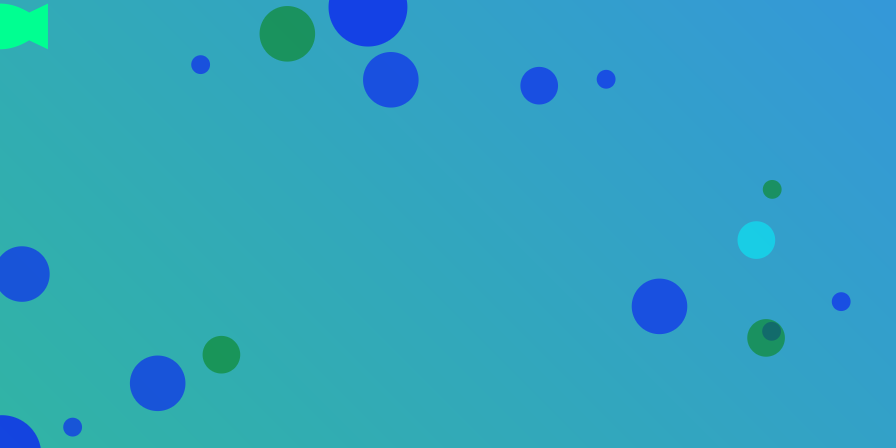
Give the GLSL for this background, as a Shadertoy shader.

```glsl
const vec3 TEAL = vec3(0.190, 0.705, 0.645);
const vec3 SKY = vec3(0.205, 0.595, 0.850);
const vec3 BLUE = vec3(0.05, 0.16, 0.93);
const vec3 GREEN = vec3(0.055, 0.54, 0.19);
const vec3 CYAN = vec3(0.05, 0.885, 0.95);
const vec3 INNER_TEAL = vec3(0.07, 0.42, 0.42);
const vec3 MINT = vec3(0.0, 1.0, 0.57);

// Lengths are fractions of the canvas height.
const int DOT_COUNT = 16;
const int CYAN_DOT = 6;
const int NESTED_DOT = 3;
const float SMALL = 0.021;
const float MEDIUM = 0.042;
const float LARGE = 0.062;
const float HUGE = 0.088;
const float DOT_OPACITY = 0.68;
const float HUGE_OPACITY = 0.80;
const float JITTER = 0.05;
const float CENTRE_PUSH = 0.20;
const vec2 SCATTER_STEP = vec2(0.618034, 0.414214);

const float BOW_CENTRE = 0.941;
const float BOW_WAIST = 0.065;
const float BOW_END = 0.107;
const float BOW_HALF = 0.051;
const float BOW_PINCH = 0.020;

vec2 hash2(float n) {
    return fract(sin(vec2(n * 12.99 + 1.7, n * 78.23 + 4.1)) * 4375.85);
}

// Coverage from a signed distance, softened over one pixel.
float coverage(float d) {
    return clamp(0.5 - d * iResolution.y, 0.0, 1.0);
}

// Jittered low-discrepancy scatter, thinned out around the centre.
vec2 dotCentre(int i, float aspect) {
    vec2 c = fract(float(i) * SCATTER_STEP) - 0.5;
    float r = max(length(c), 1e-4);
    c += c / r * CENTRE_PUSH * (1.0 - smoothstep(0.0, 0.5, r));
    vec2 jitter = (hash2(float(i)) - 0.5) * JITTER;
    return (c + 0.5) * vec2(aspect, 1.0) + jitter;
}

bool isHuge(int i) {
    return i % 12 == 0;
}

float dotRadius(int i) {
    if (isHuge(i)) return HUGE;
    int tier = i % 3;
    return tier == 0 ? MEDIUM : (tier == 1 ? LARGE : SMALL);
}

vec3 dotColour(int i) {
    if (i == CYAN_DOT) return CYAN;
    return i % 4 == 3 ? GREEN : BLUE;
}

// Rounded body that narrows to a waist, then a straight flare.
float bowDistance(vec2 p) {
    float body = BOW_HALF - BOW_PINCH * pow(p.x / BOW_WAIST, 2.0);
    float flare = BOW_HALF - BOW_PINCH * (BOW_END - p.x) / (BOW_END - BOW_WAIST);
    float halfHeight = p.x < BOW_WAIST ? body : flare;
    return max(abs(p.y - BOW_CENTRE) - halfHeight, p.x - BOW_END);
}

void mainImage(out vec4 fragColor, in vec2 fragCoord) {
    vec2 p = fragCoord / iResolution.y;
    float aspect = iResolution.x / iResolution.y;

    // Diagonal backdrop
    vec3 colour = mix(TEAL, SKY, (p.x + p.y) / (aspect + 1.0));

    // Translucent dots
    for (int i = 0; i < DOT_COUNT; i++) {
        float d = length(p - dotCentre(i, aspect)) - dotRadius(i);
        float opacity = isHuge(i) ? HUGE_OPACITY : DOT_OPACITY;
        colour = mix(colour, dotColour(i), coverage(d) * opacity);
    }

    // Small dot nested in a green one
    vec2 nested = dotCentre(NESTED_DOT, aspect) + vec2(0.008, 0.011);
    colour = mix(colour, INNER_TEAL, coverage(length(p - nested) - SMALL));

    // Bow in the upper left corner
    colour = mix(colour, MINT, coverage(bowDistance(p)));

    fragColor = vec4(colour, 1.0);
}
```
